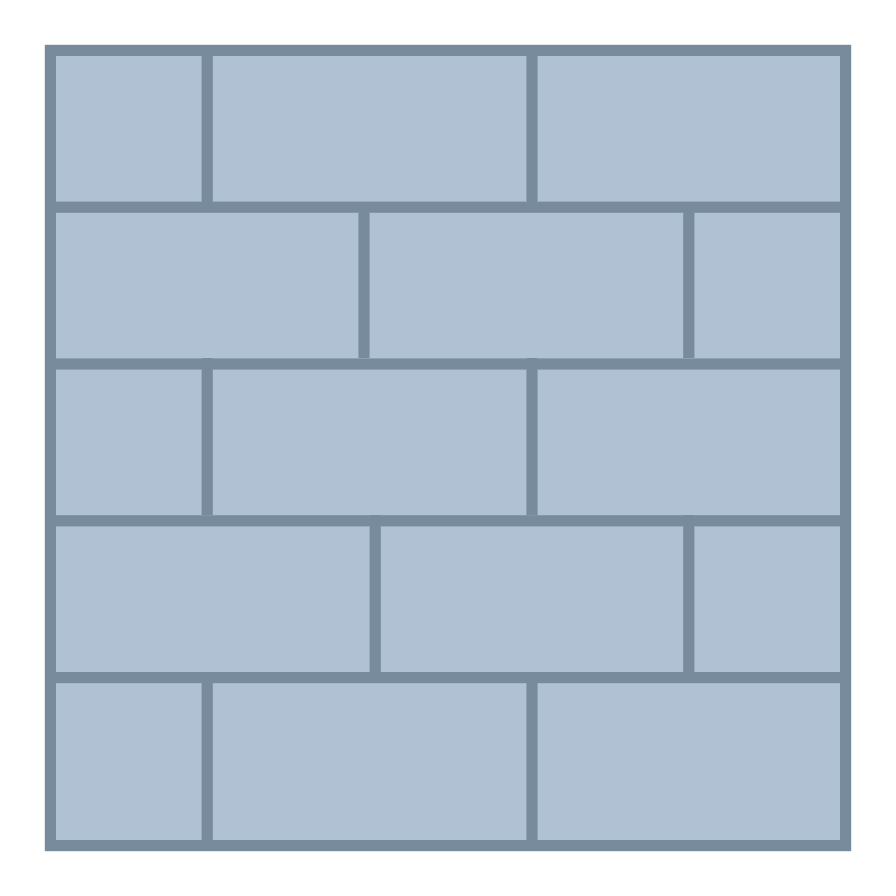
Reproduce this pattern procedurally as a WebGL 2 fragment shader.

```glsl
#version 300 es
precision highp float;
// Draws a framed square brick wall of five staggered courses on a white margin.

uniform vec2 u_resolution;
out vec4 fragColor;

const float GRID = 80.0;     // layout units across the canvas
const float MARGIN = 4.0;    // white border around the wall
const float JOINT = 1.0;     // mortar width
const float COURSE = 14.0;   // course pitch, mortar included
const float BRICK = 29.0;    // brick pitch, mortar included
const float COURSES = 5.0;

const vec3 PAPER = vec3(1.0);
const vec3 STONE = vec3(0.690, 0.757, 0.831);
const vec3 MORTAR = vec3(0.471, 0.545, 0.612);

// Smooth coverage of the interval [start, end] at x
float band(float x, float start, float end, float pixel) {
    float inside = min(x - start, end - x);
    return clamp(inside / pixel + 0.5, 0.0, 1.0);
}

// Smooth coverage of a centred square inset from the canvas edge
float insetSquare(vec2 p, float inset, vec2 pixel) {
    return band(p.x, inset, GRID - inset, pixel.x)
         * band(p.y, inset, GRID - inset, pixel.y);
}

// Horizontal mortar at the top of every course
float bedJoints(float y, float pixel) {
    float cover = 0.0;
    for (float i = 0.0; i < COURSES; i++) {
        float start = MARGIN + i * COURSE;
        cover = max(cover, band(y, start, start + JOINT, pixel));
    }
    return cover;
}

// Vertical mortar, staggered by half a brick in odd courses
float headJoints(vec2 p, float pixel) {
    float course = clamp(floor((p.y - MARGIN) / COURSE), 0.0, COURSES - 1.0);
    float first = MARGIN + COURSE * (1.0 + mod(course, 2.0));
    float cover = 0.0;
    for (float i = 0.0; i < 2.0; i++) {
        // The fourth course has a slightly wider first brick
        float nudge = (course == 3.0 && i == 0.0) ? JOINT : 0.0;
        float start = first + i * BRICK + nudge;
        cover = max(cover, band(p.x, start, start + JOINT, pixel));
    }
    return cover;
}

void main() {
    // Layout units, measured down from the top; the cell wraps on both axes
    vec2 uv = fract(gl_FragCoord.xy / u_resolution);
    vec2 p = GRID * vec2(uv.x, 1.0 - uv.y);
    vec2 pixel = GRID / u_resolution;

    float wall = insetSquare(p, MARGIN, pixel);
    float interior = insetSquare(p, MARGIN + JOINT, pixel);
    float joints = max(bedJoints(p.y, pixel.y), headJoints(p, pixel.x));

    // Mortar frame, then bricks, then the margin
    vec3 bricks = mix(STONE, MORTAR, joints);
    vec3 framed = mix(MORTAR, bricks, interior);
    fragColor = vec4(mix(PAPER, framed, wall), 1.0);
}
```
